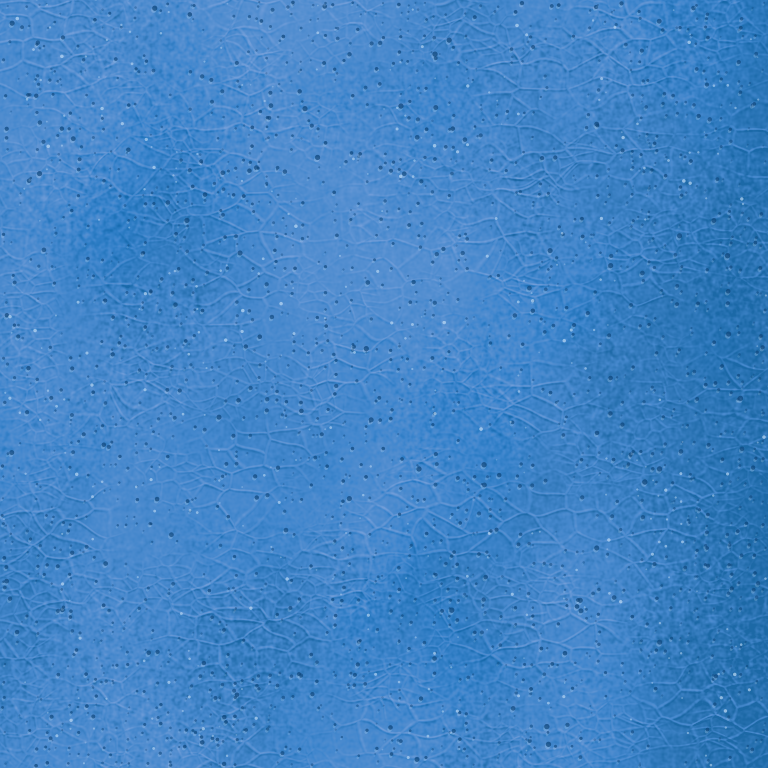
This texture is drawn by a Shadertoy shader. Its source:

```glsl
// Blue crackle-glazed ceramic: cloudy pigment, fine raised cracks, pinholes and glints.

const vec3 DEEP_BLUE = vec3(0.11, 0.41, 0.65);
const vec3 GLAZE_BLUE = vec3(0.268, 0.53, 0.80);
const vec3 PALE_BLUE = vec3(0.41, 0.60, 0.84);
const vec3 GLINT = vec3(0.72, 0.84, 0.95);
const vec3 PINHOLE = vec3(0.05, 0.27, 0.48);

vec2 hash2(vec2 p) {
    vec3 q = fract(p.xyx * vec3(0.1031, 0.1030, 0.0973));
    q += dot(q, q.yzx + 33.33);
    return fract((q.xx + q.yz) * q.zy);
}

float gradientAt(vec2 cell, vec2 offset) {
    return dot(hash2(cell) * 2.0 - 1.0, offset);
}

float gradientNoise(vec2 p) {
    vec2 i = floor(p), f = fract(p);
    vec2 u = f * f * f * (f * (f * 6.0 - 15.0) + 10.0);
    vec2 e = vec2(1.0, 0.0);
    float low = mix(gradientAt(i, f), gradientAt(i + e, f - e), u.x);
    float high = mix(gradientAt(i + e.yx, f - e.yx), gradientAt(i + 1.0, f - 1.0), u.x);
    return mix(low, high, u.y);
}

float fbm(vec2 p, int octaves) {
    float sum = 0.0, amplitude = 0.6;
    for (int i = 0; i < octaves; i++) {
        sum += amplitude * gradientNoise(p);
        p = mat2(1.6, 1.2, -1.2, 1.6) * p + 17.3;
        amplitude *= 0.5;
    }
    return sum;
}

// Distance to the nearest Voronoi border, in cell units.
float cellBorder(vec2 p) {
    vec2 base = floor(p), nearest = vec2(0.0);
    float best = 8.0, border = 8.0;
    for (int k = 0; k < 9; k++) {
        vec2 cell = base + vec2(k % 3 - 1, k / 3 - 1);
        vec2 d = cell + hash2(cell) - p;
        if (dot(d, d) < best) { best = dot(d, d); nearest = d; }
    }
    for (int k = 0; k < 25; k++) {
        vec2 cell = base + vec2(k % 5 - 2, k / 5 - 2);
        vec2 d = cell + hash2(cell) - p, across = d - nearest;
        if (dot(across, across) > 1e-4)
            border = min(border, dot(0.5 * (d + nearest), normalize(across)));
    }
    return border;
}

// Thin wavering crack lines; cells are wider than tall.
float cracks(vec2 uv, vec2 scale, float width, float pixel) {
    vec2 warp = vec2(gradientNoise(uv * 21.0), gradientNoise(uv * 21.0 + 40.0));
    float d = cellBorder((uv + 0.016 * warp) * scale) / scale.y;
    return 1.0 - smoothstep(0.0, width + 0.5 * pixel, d);
}

// Scattered round spots, gathered into patches by a density noise.
float spots(vec2 uv, float scale, float chance, float radius, float pixel) {
    vec2 cell = floor(uv * scale);
    vec2 centre = (cell + 0.25 + 0.5 * hash2(cell + scale)) / scale;
    vec2 pick = hash2(cell + 3.0 * scale);
    float density = chance * max(0.1, 1.0 + 3.5 * fbm(centre * 5.0 + scale, 2));
    float r = radius * mix(0.6, 1.3, pick.y * pick.y);
    float disc = 1.0 - smoothstep(r - 0.6 * pixel, r + 0.6 * pixel, length(uv - centre));
    return disc * step(pick.x, density) * mix(0.4, 1.0, pick.y);
}

void mainImage(out vec4 fragColor, in vec2 fragCoord) {
    vec2 uv = fragCoord / iResolution.xy;
    float pixel = 1.0 / iResolution.y;
    vec2 relief = vec2(0.0006, 0.0024);

    // Broad clouds, slightly drawn out downwards, and the shaded right side.
    float cloud = fbm(uv * vec2(3.6, 2.4) + 5.0, 5);
    float rough = smoothstep(-0.2, 0.25, fbm(uv * 4.0 + 31.0, 3));
    float shade = smoothstep(0.68, 1.08, uv.x + 0.25 * cloud);
    shade *= mix(1.0, 0.55, smoothstep(0.45, 0.95, uv.y));
    float tone = 0.53 + 0.75 * cloud - 0.55 * shade;

    // Mottled surface grain.
    float grain = 0.30 * gradientNoise(uv * 75.0) + 0.42 * gradientNoise(uv * 165.0 + 9.0);
    grain += 0.22 * gradientNoise(uv * 240.0 + 70.0);
    tone += grain * mix(0.45, 1.05, rough);

    // Cracks catch light on the crest and cast a soft shadow below.
    float coarseVisible = smoothstep(-0.25, 0.25, gradientNoise(uv * 8.0 + 12.0));
    float fineVisible = smoothstep(-0.1, 0.3, gradientNoise(uv * 11.0 + 55.0));
    vec2 coarse = vec2(23.0, 36.0), fine = vec2(44.0, 60.0);
    float crest = coarseVisible * cracks(uv, coarse, 0.0017, pixel);
    crest += 0.65 * fineVisible * cracks(uv, fine, 0.0015, pixel);
    float hollow = coarseVisible * cracks(uv + relief, coarse, 0.0022, pixel);
    hollow += 0.65 * fineVisible * cracks(uv + relief, fine, 0.002, pixel);
    tone += 0.42 * crest - 0.24 * hollow;

    // Pigment ramp, with purer blue pooling in the darker clouds.
    tone = clamp(tone, 0.0, 1.1);
    vec3 colour = mix(DEEP_BLUE, GLAZE_BLUE, min(2.0 * tone, 1.0));
    colour = mix(colour, PALE_BLUE, max(2.0 * tone - 1.0, 0.0));
    float pool = smoothstep(-0.1, 0.2, fbm(uv * 3.0 + 80.0, 3)) * (1.0 - shade);
    colour += vec3(-0.03, 0.008, 0.035) * pool * smoothstep(0.65, 0.25, tone);

    // Pinholes with a lit lower rim, then sparse bright glints.
    for (int i = 0; i < 3; i++) {
        float scale = 47.0 + 23.0 * float(i);
        float radius = 0.0027 - 0.0004 * float(i);
        float rim = spots(uv + relief * vec2(2.0, 1.1), scale, 0.15, radius, pixel);
        float hole = spots(uv, scale, 0.15, radius, pixel);
        colour = mix(colour, GLINT, 0.3 * rim);
        colour = mix(colour, PINHOLE, 0.72 * hole);
    }
    colour = mix(colour, GLINT, 0.75 * spots(uv, 103.0, 0.035, 0.0018, pixel));

    fragColor = vec4(colour, 1.0);
}
```
